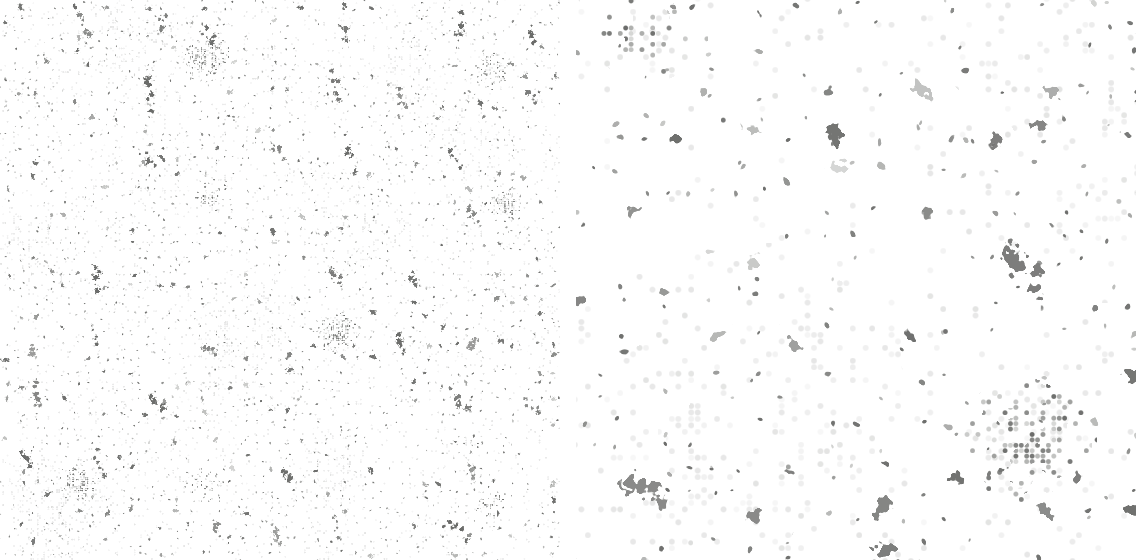
Left, the full canvas; right, a detail of the centre.
Reproduce this texture procedurally as a WebGL 1 fragment shader.

```glsl
precision highp float;
// Worn white plaster: ragged grey specks, sloping chains of chips, and dusty patches.
// Specks sit in jittered cells with noise-torn edges; dust is a fine dot grid
// whose density follows scattered elliptical patches and a broad faint haze.
uniform vec2 u_resolution;

float hash(vec2 p) {
  vec3 q = fract(p.xyx * vec3(0.1031, 0.1030, 0.0973));
  q += dot(q, q.yzx + 33.33);
  return fract((q.x + q.y) * q.z);
}

vec2 hash2(vec2 p) {
  return vec2(hash(p + 17.3), hash(p + 71.9));
}

float gradientNoise(vec2 p) {
  vec2 i = floor(p), f = fract(p);
  vec2 u = f * f * (3.0 - 2.0 * f);
  vec2 e = vec2(1.0, 0.0);
  float a = dot(hash2(i) * 2.0 - 1.0, f);
  float b = dot(hash2(i + e) * 2.0 - 1.0, f - e);
  float c = dot(hash2(i + e.yx) * 2.0 - 1.0, f - e.yx);
  float d = dot(hash2(i + 1.0) * 2.0 - 1.0, f - 1.0);
  return mix(mix(a, b, u.x), mix(c, d, u.x), u.y);
}

// Coverage of a shape from its signed distance, softened over about a pixel.
float fill(float dist) {
  float soft = 0.65 / u_resolution.y;
  return 1.0 - smoothstep(-soft, soft, dist);
}

// One speck per chosen cell, with a random size, stretch and grey.
float specks(vec2 p, float cells, float chance, float rMin, float rMax, float torn) {
  vec2 id = floor(p * cells);
  vec2 key = id + cells * 3.0;
  float crowd = 1.0 + 1.4 * gradientNoise(id / cells * 9.0 + cells);
  float present = step(hash(key), chance * crowd);
  vec2 center = (id + 0.28 + 0.44 * hash2(key)) / cells;
  float radius = mix(rMin, rMax, pow(hash(key + 5.7), 3.0));
  float angle = 6.283 * hash(key + 9.1);
  vec2 d = p - center;
  d = mat2(cos(angle), sin(angle), -sin(angle), cos(angle)) * d;
  float dist = length(d * vec2(0.8, 1.25)) - radius + torn * radius;
  float tone = mix(0.43, 0.84, pow(hash(key + 2.3), 1.6));
  return mix(1.0, tone, present * fill(dist));
}

// Short chains of dark chips, falling steeply or diagonally to the right.
float chipChains(vec2 p, float torn) {
  float cells = 9.0;
  vec2 id = floor(p * cells);
  vec2 key = id + 140.0;
  float present = step(hash(key), 0.4);
  vec2 center = (id + 0.36 + 0.28 * hash2(key)) / cells;
  vec2 slope = normalize(vec2(mix(-0.1, 0.9, hash(key + 4.0)), -1.0));
  float reach = mix(0.008, 0.026, hash(key + 8.0));
  float dist = 1.0;
  for (int i = 0; i < 6; i++) {
    float n = float(i);
    vec2 chipKey = key + n * 13.7;
    vec2 chip = center + slope * reach * (n / 2.5 - 1.0);
    chip += (hash2(chipKey) - 0.5) * 0.013;
    float radius = mix(0.0013, 0.0052, pow(hash(chipKey + 3.0), 1.5));
    dist = min(dist, length(p - chip) - radius + torn * radius);
  }
  float tone = mix(0.42, 0.62, pow(hash(key + 6.0), 2.0));
  return mix(1.0, tone, present * fill(dist));
}

// Soft elliptical areas where the dust gathers.
float dustPatches(vec2 p) {
  vec2 id = floor(p * 4.0);
  vec2 key = id + 31.0;
  vec2 center = (id + 0.36 + 0.28 * hash2(key)) / 4.0;
  vec2 size = mix(vec2(0.035), vec2(0.06, 0.055), hash2(key + 7.0));
  float falloff = 1.0 - smoothstep(0.1, 1.0, length((p - center) / size));
  float strength = step(hash(key), 0.55) * mix(0.35, 1.0, hash(key + 3.0));
  return strength * falloff * clamp(0.75 + 1.2 * gradientNoise(p * 60.0), 0.0, 1.0);
}

// Fine dots kept where the hash falls below the density.
float dust(vec2 p, float cells, float density, float dark, float light) {
  vec2 id = floor(p * cells);
  float column = mix(0.4, 1.6, hash(vec2(id.x, cells)));
  float present = step(hash(id + cells), density * column);
  vec2 d = fract(p * cells) - 0.5;
  float dotShape = 1.0 - smoothstep(0.3, 0.6, length(d));
  float tone = mix(dark, light, hash(id + 53.0));
  return mix(1.0, tone, present * dotShape);
}

void main() {
  vec2 p = gl_FragCoord.xy / u_resolution.y;
  float torn = 1.7 * gradientNoise(p * 210.0) + 1.1 * gradientNoise(p * 400.0 + 19.0);

  float grey = specks(p, 40.0, 0.45, 0.0012, 0.0046, torn);
  grey = min(grey, specks(p + 0.37, 72.0, 0.24, 0.0009, 0.0019, torn * 0.6));
  grey = min(grey, chipChains(p, torn));

  float patches = dustPatches(p);
  grey = min(grey, dust(p, 310.0, patches * 0.55, 0.42, 0.88));

  float haze = smoothstep(-0.1, 0.5, gradientNoise(p * 6.0 + 3.0));
  grey = min(grey, dust(p, 260.0, 0.03 + 0.16 * haze + 0.4 * patches, 0.89, 0.97));

  gl_FragColor = vec4(vec3(grey) - vec3(0.0, -0.003, 0.003) * step(grey, 0.9), 1.0);
}
```
